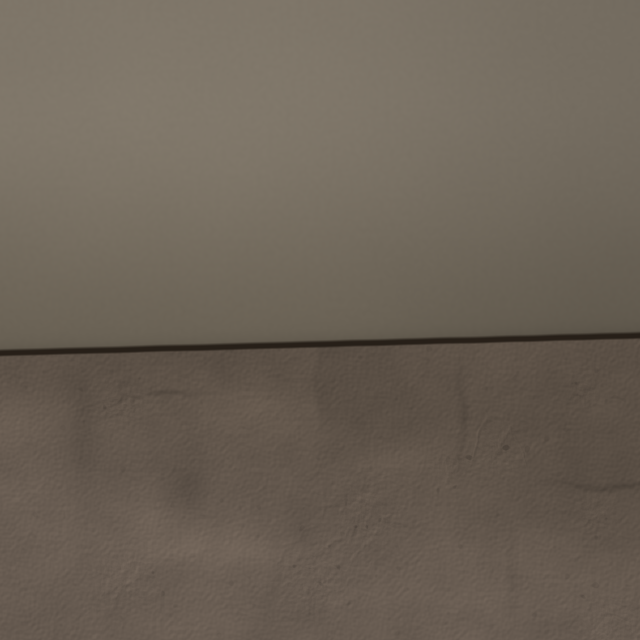
A WebGL 2 fragment shader for this texture:

```glsl
#version 300 es
precision highp float;
// Smooth taupe wall above a tilted dark seam and rough, trowelled plaster.
uniform vec2 u_resolution;
out vec4 fragColor;

vec2 hashGradient(vec2 cell) {
  vec3 h = fract(cell.xyx * vec3(0.1031, 0.1030, 0.0973));
  h += dot(h, h.yzx + 33.33);
  return fract((h.xx + h.yz) * h.zy) * 2.0 - 1.0;
}

float gradientNoise(vec2 p) {
  vec2 i = floor(p), f = p - i;
  vec2 w = f * f * f * (f * (f * 6.0 - 15.0) + 10.0);
  float a = dot(hashGradient(i), f);
  float b = dot(hashGradient(i + vec2(1, 0)), f - vec2(1, 0));
  float c = dot(hashGradient(i + vec2(0, 1)), f - vec2(0, 1));
  float d = dot(hashGradient(i + vec2(1, 1)), f - vec2(1, 1));
  return mix(mix(a, b, w.x), mix(c, d, w.x), w.y);
}

float fbm(vec2 p) {
  float sum = 0.0, amp = 0.5;
  for (int k = 0; k < 5; k++) {
    sum += amp * gradientNoise(p);
    p = mat2(1.6, 1.2, -1.2, 1.6) * p + 7.3;
    amp *= 0.5;
  }
  return sum;
}

// Soft elliptical spot
float spot(vec2 p, vec2 center, vec2 radius) {
  vec2 q = (p - center) / radius;
  return exp(-dot(q, q));
}

// Rough areas: center and radius
const vec3 ROUGH[9] = vec3[9](
  vec3(0.19, 0.37, 0.045), vec3(0.195, 0.095, 0.06), vec3(0.48, 0.09, 0.06),
  vec3(0.78, 0.30, 0.045), vec3(0.70, 0.27, 0.035), vec3(0.91, 0.39, 0.03),
  vec3(0.93, 0.20, 0.035), vec3(0.95, 0.02, 0.065), vec3(0.57, 0.20, 0.07));

float roughness(vec2 p) {
  float r = 0.0;
  for (int k = 0; k < 9; k++) r += spot(p, ROUGH[k].xy, ROUGH[k].zz);
  return min(r, 1.0);
}

// Surface height: fine grain, warped ridges and an arched scar
float plasterHeight(vec2 p, float rough) {
  vec2 warped = p + 0.03 * vec2(fbm(p * 9.0), fbm(p * 9.0 + 31.0));
  float ridges = 1.0 - smoothstep(0.0, 0.12, abs(fbm(warped * 17.0)));
  float arch = abs(p.y - 0.352 + 42.0 * pow(warped.x - 0.775, 2.0));
  float scar = smoothstep(0.008, 0.0, arch) * smoothstep(0.26, 0.30, p.y);
  return 0.35 * gradientNoise(p * 150.0) + 0.2 * fbm(p * 32.0)
    + rough * (0.9 * fbm(warped * 75.0) + 0.25 * ridges) + 0.08 * ridges + 0.25 * scar;
}

vec3 smoothWall(vec2 p) {
  vec3 color = mix(vec3(0.405, 0.374, 0.324), vec3(0.485, 0.452, 0.402),
                   smoothstep(0.43, 0.86, p.y));
  color *= 1.015 - 0.085 * smoothstep(0.45, 1.05, p.x);
  color *= 1.0 + 0.035 * spot(p, vec2(0.25, 0.70), vec2(0.35, 0.25));
  return color * (1.0 + 0.02 * fbm(p * 7.0) + 0.018 * gradientNoise(p * 110.0));
}

vec3 plaster(vec2 p) {
  float rough = roughness(p);
  vec3 color = mix(vec3(0.405, 0.358, 0.318), vec3(0.36, 0.316, 0.275),
                   smoothstep(0.05, 0.43, p.y + 0.22 * (p.x - 0.5)));

  // Broad trowel marks, with pale sweeps and darker patches
  vec2 q = p + 0.035 * vec2(fbm(p * 8.0 + 4.0), fbm(p * 8.0 + 17.0));
  float tone = 0.17 * fbm(q * vec2(5.0, 8.0)) + 0.07 * fbm(q * 24.0);
  tone += 0.09 * spot(q, vec2(0.03, 0.33), vec2(0.08, 0.05));
  tone += 0.08 * spot(q, vec2(0.40, 0.35), vec2(0.09, 0.045));
  tone += 0.07 * spot(q, vec2(0.61, 0.28), vec2(0.07, 0.025));
  tone += 0.09 * spot(q, vec2(0.33, 0.14), vec2(0.13, 0.028));
  tone += 0.05 * spot(q, vec2(0.89, 0.12), vec2(0.10, 0.09));
  tone -= 0.10 * spot(q, vec2(0.29, 0.24), vec2(0.035, 0.055));
  tone -= 0.07 * spot(q, vec2(0.13, 0.33), vec2(0.02, 0.10));
  tone -= 0.07 * spot(q, vec2(0.93, 0.31), vec2(0.12, 0.08));

  // Upright panel edges and the step at the lower right
  tone -= 0.06 * smoothstep(0.49, 0.50, q.x) * smoothstep(0.68, 0.50, q.x)
    * smoothstep(0.30, 0.36, q.y);
  tone -= 0.08 * spot(q, vec2(0.722, 0.35), vec2(0.008, 0.08));
  tone -= 0.05 * spot(q, vec2(0.80, 0.10), vec2(0.008, 0.07));
  tone -= 0.12 * spot(q, vec2(0.95, 0.243), vec2(0.08, 0.006));
  tone -= 0.13 * spot(q, vec2(0.27, 0.387), vec2(0.045, 0.004));

  // Light from the upper left on the relief, then dark pits
  vec2 lightStep = vec2(-0.0016, 0.0022);
  float relief = plasterHeight(p, rough) - plasterHeight(p + lightStep, rough);
  float pits = smoothstep(0.34, 0.52, gradientNoise(p * 65.0 + 9.0)) * (0.05 + 0.12 * rough);
  return color * (1.0 + tone + clamp(relief * 0.28, -0.16, 0.13) - pits);
}

void main() {
  vec2 p = gl_FragCoord.xy / u_resolution;
  float pixel = 1.0 / u_resolution.y;

  // The seam rises slightly to the right
  float seam = p.y - (0.4495 + 0.0275 * p.x) - 0.0012 * gradientNoise(vec2(p.x * 14.0, 2.0));
  vec3 color = mix(plaster(p), smoothWall(p), smoothstep(-pixel, pixel, seam));
  color *= 1.0 - 0.13 * exp(-abs(seam) * 90.0) * step(0.0, seam);
  float gap = smoothstep(-0.0065 - pixel, -0.0035, seam) * smoothstep(0.0065, 0.0005, seam);
  color = mix(color, vec3(0.14, 0.112, 0.085), gap * 0.95);
  fragColor = vec4(color, 1.0);
}
```
